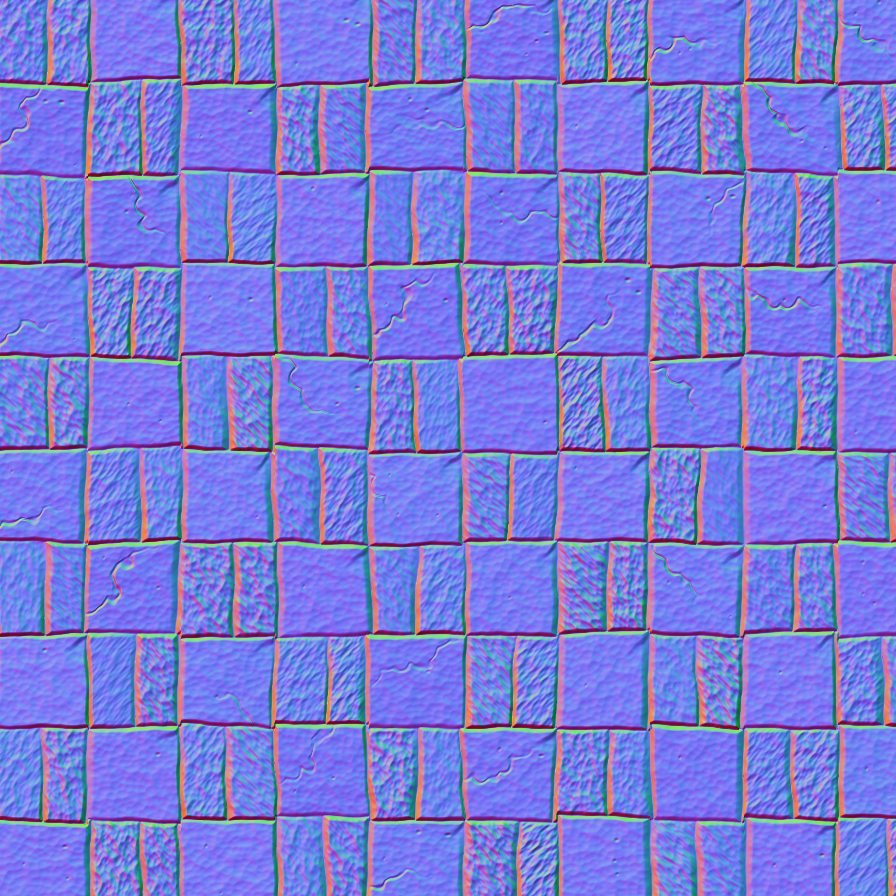
Write a Shadertoy shader that draws this texture map.

```glsl
#define TILES vec2(9.55, 9.72)
#define SHIFT vec2(0.067, 0.165)
#define BEVEL 0.056
#define DEPTH 0.06
#define JITTER 0.08
#define GRAIN 0.024
#define ROUGH 0.06
#define CRACK_DEPTH 0.024
#define CRACK_SHARE 0.42
#define SAMPLE_STEP 0.012
#define BASE_TILT vec2(-0.055, -0.05)

vec2 hash2(vec2 p) {
    return fract(sin(vec2(dot(p, vec2(127.1, 311.7)), dot(p, vec2(269.5, 183.3)))) * 43758.5);
}

// Cellular noise with rounded ridges
float cellular(vec2 p) {
    vec2 cell = floor(p), f = p - cell;
    float sum = 0.0;
    for (int y = -1; y <= 1; y++)
        for (int x = -1; x <= 1; x++) {
            vec2 o = vec2(x, y);
            vec2 d = o + hash2(cell + o) - f;
            sum += exp(-12.0 * dot(d, d));
        }
    return -log(sum + 0.005) / 12.0;
}

// Offset and lean of one joint, fading out toward the middle of the stones
float jointShift(float across, float along, float seed) {
    float joint = round(across), lane = floor(along);
    vec2 r = hash2(vec2(joint, lane) + seed) - 0.5;
    float bend = r.x + 1.6 * r.y * (along - lane - 0.5) + 0.07 * sin(along * 9.0 + r.x * 40.0);
    return JITTER * bend * (1.0 - 2.0 * abs(across - joint));
}

// Irregular crack with a small step between its two sides
float crack(vec2 c, vec2 r, vec2 s) {
    float a = 2.4 * r.x - 1.2;
    vec2 q = mat2(cos(a), sin(a), -sin(a), cos(a)) * c;
    float phase = r.y * 60.0;
    float path = 0.07 * sin(q.x * (4.0 + 5.0 * s.y) + phase) + 0.02 * sin(q.x * 19.0 + phase * 2.0)
               + 0.22 * cellular(c * 6.0 + phase) + 0.5 * (s.y - 0.6);
    float d = q.y - path;
    float along = q.x * sign(r.y - 0.5);
    float extent = 1.0 - smoothstep(-0.3, 0.25, along - 0.6 * (s.y - 0.3));
    float width = 0.02 + 0.09 * cellular(c * 9.0 - phase);
    float groove = 1.0 - smoothstep(0.0, width, abs(d));
    return -CRACK_DEPTH * extent * (groove + 0.5 * smoothstep(-0.04, 0.04, d));
}

float height(vec2 p) {
    p.y += jointShift(p.y, p.x, 17.0);
    p.x += jointShift(p.x, p.y, 53.0);
    vec2 cell = floor(p), f = p - cell;
    bool paired = mod(cell.x + cell.y, 2.0) > 0.5;

    // Alternate squares are divided into two upright stones
    float lo = 0.0, hi = 1.0, side = 0.0;
    if (paired) {
        vec2 r = hash2(cell + 7.0);
        float seam = 0.52 + 0.12 * (r.x - 0.5) + 0.1 * (r.y - 0.5) * (f.y - 0.5)
                   + 0.01 * sin(f.y * 7.0 + r.x * 20.0);
        side = step(seam, f.x);
        lo = side * seam;
        hi = mix(seam, 1.0, side);
    }
    vec2 id = cell + vec2(31.0 * side, 0.0);
    vec2 r = hash2(id + 3.0), s = hash2(id + 71.0);

    // Rounded rim with a softly worn outline
    vec2 wear = 0.005 * sin(p.yx * 11.0 + r * 20.0) + 0.002 * sin(p.yx * 29.0 + s * 20.0);
    float left = (f.x - lo + wear.x) / (BEVEL * mix(0.7, 1.4, r.x));
    float right = (hi - f.x + wear.x) / (BEVEL * mix(0.5, 1.5, r.y * r.y));
    float ends = (min(f.y, 1.0 - f.y) + wear.y) / (BEVEL * mix(0.6, 0.85, s.y));
    float rim = clamp(min(min(left, right), ends), 0.0, 1.0);
    rim = 1.0 - pow(1.0 - rim, 1.4);

    // Stone face: slight tilt, then grain
    vec2 center = f - vec2(0.5 * (lo + hi), 0.5);
    float face = dot(center, (s - 0.5) * 0.1);
    if (paired) {
        // Rough split surface with slanted chips
        float lean = (r.x - 0.5) * 1.4;
        vec2 q = vec2(p.x + lean * p.y, p.y) + 0.01 * sin(p.yx * 23.0 + r * 6.0);
        float amount = ROUGH * mix(0.4, 1.2, s.x);
        face += amount * (cellular(q * vec2(10.0, 6.0) + id) + 0.55 * cellular(q * vec2(20.0, 14.0)));
        face -= 0.2 * center.x * center.x * r.y + dot(center, vec2(0.07, 0.06));
    } else {
        face += GRAIN * (cellular(p * vec2(5.0, 6.0)) + 0.6 * cellular(p * vec2(13.0, 16.0)));
        if (s.x < CRACK_SHARE) face += crack(center, r, s) * mix(0.5, 1.2, r.y);
        // Pits
        for (float i = 0.0; i < 3.0; i++) {
            vec2 t = hash2(id + 11.0 * i + 5.0);
            float size = mix(0.018, 0.05, t.x * t.y);
            vec2 pit = (f - 0.12 - 0.76 * t) * vec2(1.0, 0.7 + t.x);
            face -= 0.6 * size * step(0.45, fract(t.x * 7.0)) * (1.0 - smoothstep(0.0, size, length(pit)));
        }
        // Crease running inward from the upper right corner
        vec2 corner = 1.0 - f;
        float d = corner.y - corner.x * mix(0.5, 1.0, r.y) - 0.03 + 0.015 * sin(f.x * 22.0 + r.x * 9.0);
        float fade = 1.0 - smoothstep(0.08, 0.4, length(corner));
        face -= 0.04 * step(0.3, r.x) * fade * smoothstep(-0.04, 0.04, d);
    }
    return rim * (DEPTH + face);
}

void mainImage(out vec4 fragColor, in vec2 fragCoord) {
    vec2 p = fragCoord / iResolution.xy * TILES + SHIFT;
    vec2 e = vec2(SAMPLE_STEP, 0.0);
    vec2 slope = vec2(height(p + e.xy) - height(p - e.xy),
                      height(p - e.yx) - height(p + e.yx)) / (2.0 * SAMPLE_STEP);

    // Encode the slope as a surface normal with deepened blue on steep sides
    vec3 n = normalize(vec3(slope + BASE_TILT, 1.0));
    vec3 color = vec3(0.5 + 0.5 * n.xy, 0.97 - 1.2 * (1.0 - n.z));
    fragColor = vec4(clamp(color, 0.0, 1.0), 1.0);
}
```
